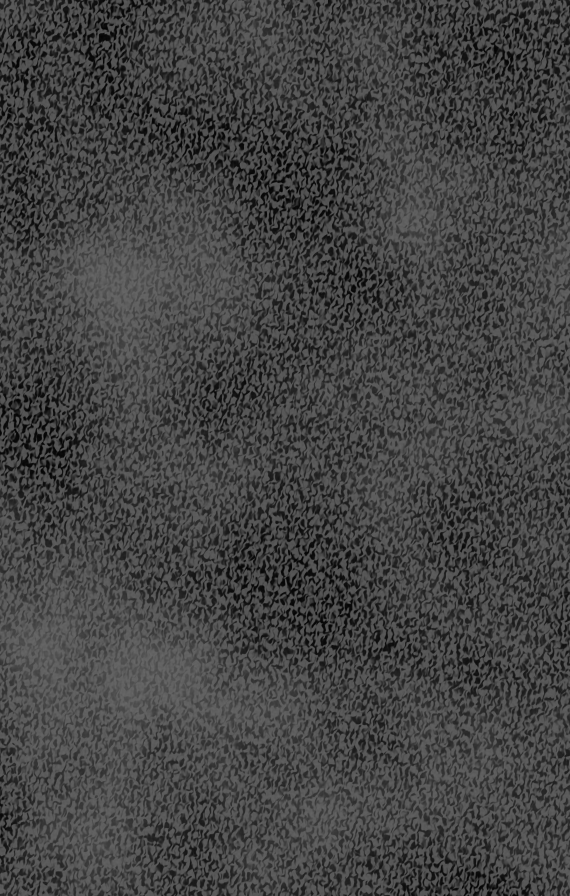
Give the GLSL for this texture, as a Shadertoy shader.

```glsl
// Dark grey leather: short leaning grooves, partly veiled by pale worn clouds.

#define GRAIN_SCALE vec2(296.0, 152.0) // cells per canvas height: across, along
#define GRAIN_LEAN vec2(0.10, 0.40)    // leans of the two groove layers, in radians
#define GRAIN_WARP 0.8                 // kinks in the grooves, in cells
#define GROOVE_EDGE vec2(-0.18, 0.29)  // noise levels of groove rim and floor
#define CLOUD_SCALE 5.0                // cloud cells per canvas height
#define CLOUD_BASE 0.27                // overall wear
#define PLATE_TONE vec2(0.330, 0.388)  // raised leather: fresh, worn
#define GROOVE_DEPTH vec2(0.300, 0.075) // darkening in grooves: fresh, worn
#define SPECKLE 0.03                   // strength of the fine dust
#define SAMPLES 2                      // antialiasing samples per axis

vec2 hash22(vec2 p) {
    vec3 q = fract(p.xyx * vec3(0.1031, 0.1030, 0.0973));
    q += dot(q, q.yzx + 33.33);
    return fract((q.xx + q.yz) * q.zy);
}

vec2 gradientAt(vec2 cell) {
    return normalize(hash22(cell) * 2.0 - 0.9999);
}

float gradientNoise(vec2 p) {
    vec2 i = floor(p), f = fract(p);
    vec2 w = f * f * f * (f * (f * 6.0 - 15.0) + 10.0);
    vec2 e = vec2(1.0, 0.0);
    float bottom = mix(dot(gradientAt(i), f),
                       dot(gradientAt(i + e.xy), f - e.xy), w.x);
    float top = mix(dot(gradientAt(i + e.yx), f - e.yx),
                    dot(gradientAt(i + e.xx), f - e.xx), w.x);
    return mix(bottom, top, w.y);
}

float fbm(vec2 p) {
    float sum = 0.0, weight = 1.0;
    for (int i = 0; i < 5; i++) {
        sum += weight * gradientNoise(p);
        p = mat2(1.6, 1.2, -1.2, 1.6) * p + 17.3;
        weight *= 0.55;
    }
    return sum;
}

// Wear from 0 (fresh) to 1 (pale): broad worn areas broken up by clouds.
float wearAt(vec2 p) {
    // Centre and radius of each worn area
    vec3 areas[5] = vec3[5](vec3(0.08, 0.29, 0.14), vec3(0.25, 0.21, 0.11),
                            vec3(0.51, 0.27, 0.10), vec3(0.56, 0.70, 0.13),
                            vec3(0.16, 0.66, 0.10));
    float worn = 0.0;
    for (int i = 0; i < 5; i++) {
        vec2 d = (p - areas[i].xy) / areas[i].z;
        worn += exp(-dot(d, d));
    }
    return clamp(CLOUD_BASE + 0.46 * worn + 0.70 * fbm(p * CLOUD_SCALE + 40.0), 0.0, 1.0);
}

// One layer of stretched noise, tilted by the given lean.
float streaks(vec2 p, float lean, float shift) {
    float c = cos(lean), s = sin(lean);
    vec2 along = vec2(c * p.x - s * p.y, s * p.x + c * p.y);
    return gradientNoise(along * GRAIN_SCALE + shift);
}

// Groove coverage: two crossing layers, kinked by a slower noise.
float grooveAt(vec2 p) {
    vec2 q = p * GRAIN_SCALE.y;
    vec2 kink = vec2(gradientNoise(q * 1.1 + 71.0), gradientNoise(q * 0.9 + 213.0));
    p += GRAIN_WARP * kink / GRAIN_SCALE;
    float height = streaks(p, GRAIN_LEAN.x, 300.0) + streaks(p, GRAIN_LEAN.y, 517.4);
    return smoothstep(GROOVE_EDGE.x, GROOVE_EDGE.y, height * 0.707);
}

void mainImage(out vec4 fragColor, in vec2 fragCoord) {
    vec2 p = fragCoord / iResolution.y;

    // Average the fine grooves over the pixel
    float groove = 0.0;
    for (int y = 0; y < SAMPLES; y++) {
        for (int x = 0; x < SAMPLES; x++) {
            vec2 offset = (vec2(x, y) + 0.5) / float(SAMPLES) - 0.5;
            groove += grooveAt((fragCoord + offset) / iResolution.y);
        }
    }
    groove /= float(SAMPLES * SAMPLES);

    // Wear lightens the leather and fills its grooves
    float wear = wearAt(p);
    float tone = mix(PLATE_TONE.x, PLATE_TONE.y, wear);
    tone -= groove * mix(GROOVE_DEPTH.x, GROOVE_DEPTH.y, wear);
    tone += SPECKLE * gradientNoise(p * 330.0 + 9.0);

    fragColor = vec4(vec3(clamp(tone, 0.0, 1.0)), 1.0);
}
```
